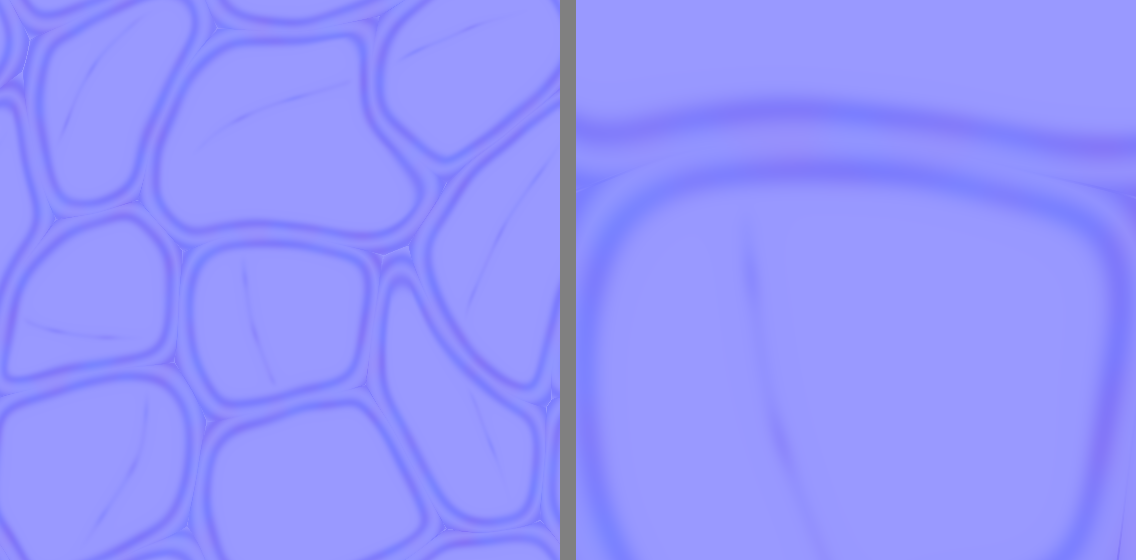
Left: the whole. Right: its middle third, enlarged.
Give the GLSL for this texture map, as a three.js fragment shader.

```glsl
// Tiling normal map of large rounded cobblestones with double-edged grooves and faint cracks.
varying vec2 vUv;

const float TAU = 6.2831853;
const float GRID = 3.0;
const float SHARPNESS = 48.0;
const vec3 FLAT_COLOR = vec3(0.60, 0.60, 1.00);
const vec3 EDGE_COLOR = vec3(0.495, 0.488, 0.99);
const vec3 TINT = vec3(0.022, -0.02, -0.018);

vec2 hash2(vec2 p) {
  vec2 q = vec2(dot(p, vec2(127.1, 311.7)), dot(p, vec2(269.5, 183.3)));
  return fract(sin(q) * 437.585);
}

float bell(float x, float width) {
  float t = x / width;
  return exp(-0.5 * t * t);
}

// Layered sines with whole frequencies, so the result wraps; range about -1 to 1.
float waves(vec2 uv, float freq, float phase) {
  vec2 a = uv * TAU * freq;
  float s = sin(a.x + 1.3 * sin(a.y + phase)) + sin(a.y + 1.7 * sin(a.x - phase) + phase);
  return 0.5 * s;
}

vec2 warp(vec2 uv, float freq, float amount) {
  return uv + amount * vec2(waves(uv, freq, 0.7), waves(uv, freq, 3.9));
}

// Offset from a stone centre in its own turned and stretched frame.
vec2 stoneFrame(vec2 offset, vec2 shape) {
  float angle = shape.x * TAU * 0.5;
  float c = cos(angle), s = sin(angle);
  float stretch = mix(1.0, 1.42, shape.y);
  vec2 q = vec2(c * offset.x + s * offset.y, c * offset.y - s * offset.x);
  return q * vec2(1.0 / stretch, stretch);
}

// Soft cellular distance to the groove centre; also gives the local frame and id.
float stones(vec2 uv, out vec2 local, out vec2 id) {
  vec2 p = warp(warp(uv, 1.0, 0.028), 4.0, 0.003) * GRID;
  vec2 base = floor(p);
  float best = 0.0, others = 0.0;
  local = vec2(0.0);
  id = vec2(0.0);
  for (int j = -2; j <= 2; j++) {
    for (int i = -2; i <= 2; i++) {
      vec2 cell = base + vec2(float(i), float(j));
      vec2 key = floor(mod(cell + 0.5, GRID));
      vec2 site = cell + 0.5 + 0.72 * (hash2(key + 2.3) - 0.5);
      vec2 q = stoneFrame(p - site, hash2(key + 17.6)) / GRID;
      float growth = 0.1 * (hash2(key + 63.7).x - 0.5);
      float e = exp(-0.5 * SHARPNESS * (length(q) - growth));
      if (e > best) {
        others += best;
        best = e;
        local = q;
        id = key;
      } else {
        others += e;
      }
    }
  }
  return log(best / others) / SHARPNESS;
}

// Faint bowed crack with darker spots along it.
float crack(vec2 q, vec2 seed) {
  float side = seed.x < 0.5 ? -1.0 : 1.0;
  float bow = side * q.y - 0.075 + 1.6 * q.x * q.x;
  float span = 1.0 - smoothstep(0.06, 0.17, abs(q.x - 0.06 * (seed.y - 0.5)));
  float spots = pow(0.5 + 0.5 * sin(q.x * 75.0 + seed.y * TAU), 3.0);
  float body = bell(bow, 0.004) * (0.2 + 0.3 * spots) + 0.06 * bell(bow, 0.014);
  return body * span * step(0.3, seed.y);
}

void main() {
  vec2 local, id, unusedLocal, unusedId;
  float field = stones(vUv, local, id);

  // Dividing by the slope keeps the grooves equally wide around every stone.
  vec2 eps = vec2(0.002, 0.0);
  float dx = stones(vUv + eps.xy, unusedLocal, unusedId) - field;
  float dy = stones(vUv + eps.yx, unusedLocal, unusedId) - field;
  float d = field / max(length(vec2(dx, dy)) / eps.x, 0.5);

  // Paired groove edges, softly uneven in spacing and depth.
  float spacing = 0.0165 + 0.003 * waves(vUv, 3.0, 2.1);
  float edge = bell(abs(d) - spacing, 0.0068);
  edge *= 0.92 + 0.1 * waves(vUv, 5.0, 5.2);
  float floorShade = 0.14 * bell(d, 0.01);
  float halo = 0.05 * bell(d, 0.032);

  // Cracks fade out before they reach the groove.
  float lines = crack(local, hash2(id + 41.2)) * smoothstep(0.03, 0.055, d);
  float shade = clamp(edge + floorShade + halo + lines, 0.0, 1.1);

  // Cool and warm shifts vary along the grooves.
  float shift = 0.5 * waves(vUv, 5.0, 1.4) + 0.5 * waves(vUv, 11.0, 4.4);
  float slope = edge + 0.7 * bell(d, 0.012) + lines;
  vec3 color = mix(FLAT_COLOR, EDGE_COLOR, shade) + TINT * shift * slope;
  gl_FragColor = vec4(clamp(color, 0.0, 1.0), 1.0);
}
```
